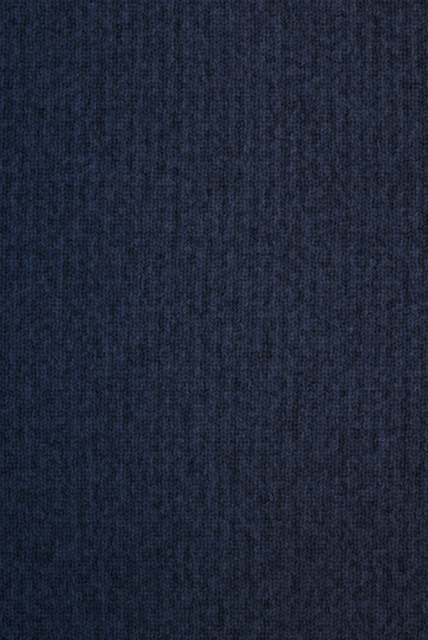
Reproduce this texture procedurally as a Shadertoy shader.

```glsl
// Dark navy rib-knit cloth: fine vertical ribs of small, uneven slanted stitches.

const float TAU = 6.2831853;

vec2 hash2(vec2 p) {
    vec3 q = fract(p.xyx * vec3(0.1031, 0.1030, 0.0973));
    q += dot(q, q.yzx + 33.33);
    return fract((q.xx + q.yz) * q.zy);
}

// Cellular noise: x is the distance to the nearest seed, y its random shade.
vec2 cellular(vec2 p) {
    vec2 cell = floor(p), f = fract(p), nearest = vec2(9.0, 0.0);
    for (int j = -1; j <= 1; j++)
    for (int i = -1; i <= 1; i++) {
        vec2 o = vec2(i, j), h = hash2(cell + o);
        float d = length(o + 0.15 + 0.7 * h - f);
        if (d < nearest.x) nearest = vec2(d, fract(h.x * 7.3 + h.y * 3.1));
    }
    return nearest;
}

void mainImage(out vec4 fragColor, in vec2 fragCoord) {
    vec2 uv = fragCoord / iResolution.xy;

    // Ribs lean very slightly along the cloth.
    float rib = uv.x * 28.0 + 0.18 * sin(uv.y * 4.0 + uv.x * 2.0);
    vec2 knit = vec2(rib * 4.0, uv.y * 150.0);
    knit += 0.13 * sin(knit.yx * vec2(1.7, 2.3) + 2.0 * sin(knit * 0.31));

    // Neighbouring wales slant opposite ways, with a dark groove between them.
    float wale = floor(knit.x);
    float across = fract(knit.x) - 0.5;
    float slant = mod(wale, 2.0) * 2.0 - 1.0;
    float legs = cos(TAU * (knit.y + 0.55 * slant * across + 0.3 * hash2(vec2(wale, 3.0)).x));
    float groove = cos(TAU * across);
    vec2 loops = cellular(knit * vec2(1.0, 0.65));
    vec2 fibre = cellular(knit * vec2(1.5, 1.5) + 41.0);

    // Rib strength varies, fading towards the lower left.
    float clarity = mix(0.5, 1.0, smoothstep(0.1, 1.3, uv.x + uv.y));
    float ribShade = cos(TAU * rib) * (0.75 + 0.5 * hash2(vec2(floor(rib), 7.0)).x);

    float light = 1.03 + 0.09 * clarity * ribShade
                + 0.15 * legs + 0.14 * groove
                + 0.36 * (loops.y - 0.5) + 0.30 * (0.45 - loops.x)
                + 0.42 * (fibre.y - 0.5);

    // Sparse pale lint flecks.
    vec2 lint = cellular(uv * vec2(42.0, 63.0) + 90.0);
    light += 0.4 * step(0.88, lint.y) * (1.0 - smoothstep(0.03, 0.11, lint.x));

    // Teal-blue at the left drifts to greyer navy; each fibre varies in hue.
    vec3 navy = mix(vec3(0.096, 0.134, 0.204), vec3(0.133, 0.153, 0.214),
                    smoothstep(0.0, 0.8, uv.x + 0.15 * uv.y));
    navy += vec3(0.024, 0.010, -0.014) * (fract(fibre.y * 5.7) - 0.5);

    // The lower edge and the corners dim a little.
    float shade = mix(0.91, 1.04, smoothstep(0.0, 0.5, uv.y));
    shade *= 1.0 - 0.18 * dot(uv - 0.5, uv - 0.5);

    fragColor = vec4(navy * shade * max(light, 0.3), 1.0);
}
```
